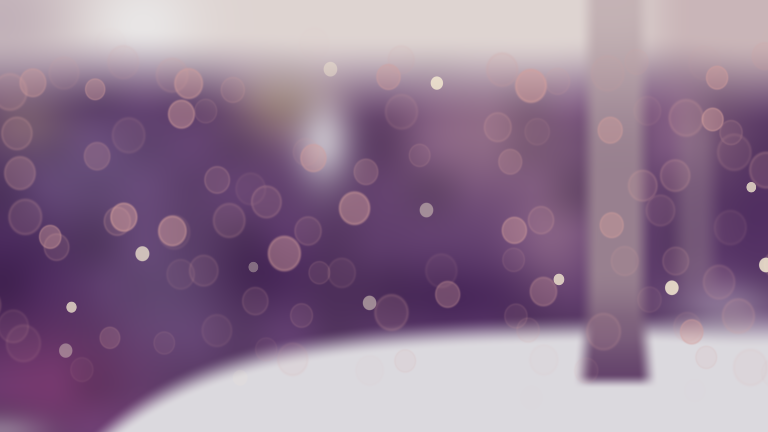
Reproduce this background procedurally as a WebGL 2 fragment shader.

```glsl
#version 300 es
precision highp float;
// A blurred winter garden: pale sky, purple foliage, a soft snow bank and a
// tree trunk, covered with drifting out-of-focus lights. Broad Gaussian glows
// paint the scene; hashed, jittered grids scatter the lights.
uniform vec2 u_resolution;
out vec4 fragColor;

const vec3 SNOW = vec3(0.86, 0.85, 0.87);
const vec3 CREAM = vec3(0.87, 0.83, 0.82);
const vec3 VIOLET = vec3(0.37, 0.24, 0.42);
const vec3 NIGHT = vec3(0.23, 0.11, 0.30);
const vec3 SLATE = vec3(0.41, 0.32, 0.49);
const vec3 MAUVE = vec3(0.58, 0.44, 0.53);
const vec3 MAGENTA = vec3(0.46, 0.21, 0.41);
const vec3 OCHRE = vec3(0.66, 0.56, 0.50);
const vec3 BARK = vec3(0.61, 0.52, 0.57);
const vec3 PEACH = vec3(0.83, 0.62, 0.61);
const vec3 SPARK = vec3(0.97, 0.93, 0.83);

vec3 hash3(vec2 p) {
  vec3 q = fract(p.xyx * vec3(0.1031, 0.1030, 0.0973));
  q += dot(q, q.yxz + 33.33);
  return fract((q.xxy + q.yzz) * q.zyx);
}

float noise(vec2 p) {
  vec2 i = floor(p), f = fract(p);
  f = f * f * (3.0 - 2.0 * f);
  float low = mix(hash3(i).x, hash3(i + vec2(1, 0)).x, f.x);
  float high = mix(hash3(i + vec2(0, 1)).x, hash3(i + vec2(1, 1)).x, f.x);
  return mix(low, high, f.y);
}

// Elliptical Gaussian falloff, one at its centre.
float glow(vec2 p, vec2 center, vec2 size) {
  vec2 d = (p - center) / size;
  return exp(-dot(d, d));
}

// Vertical band with soft sides.
float band(float x, float center, float halfWidth, float blur) {
  return 1.0 - smoothstep(halfWidth - blur, halfWidth + blur, abs(x - center));
}

vec3 foliage(vec2 p) {
  vec3 c = VIOLET;
  c = mix(c, NIGHT, 0.85 * glow(p, vec2(0.02, 0.38), vec2(0.22, 0.26)));
  c = mix(c, SLATE, 0.75 * glow(p, vec2(0.20, 0.60), vec2(0.22, 0.15)));
  c = mix(c, SLATE, 0.65 * glow(p, vec2(0.38, 0.33), vec2(0.16, 0.17)));
  c = mix(c, NIGHT, 0.65 * glow(p, vec2(0.62, 0.37), vec2(0.13, 0.10)));
  c = mix(c, NIGHT, 0.70 * glow(p, vec2(1.08, 0.31), vec2(0.28, 0.09)));
  c = mix(c, NIGHT, 0.55 * glow(p, vec2(0.89, 0.68), vec2(0.10, 0.10)));
  c = mix(c, MAUVE, 0.85 * glow(p, vec2(1.13, 0.70), vec2(0.24, 0.16)));
  c = mix(c, MAUVE, 0.55 * glow(p, vec2(1.28, 0.47), vec2(0.10, 0.15)));
  c = mix(c, NIGHT, 0.55 * glow(p, vec2(1.76, 0.52), vec2(0.13, 0.22)));
  c = mix(c, MAUVE, 0.55 * glow(p, vec2(1.60, 0.72), vec2(0.14, 0.14)));
  c = mix(c, MAGENTA, 0.75 * glow(p, vec2(0.12, 0.11), vec2(0.20, 0.14)));
  c = mix(c, OCHRE, 0.40 * glow(p, vec2(0.06, 0.72), vec2(0.10, 0.08)));
  c = mix(c, OCHRE, 0.80 * glow(p, vec2(0.66, 0.77), vec2(0.12, 0.10)));
  c = mix(c, SNOW, 0.75 * glow(p, vec2(0.75, 0.67), vec2(0.065, 0.10)));
  return c * (0.90 + 0.20 * noise(p * 9.0));
}

vec3 sky(vec2 p) {
  vec3 c = mix(CREAM, vec3(0.73, 0.66, 0.70), 0.8 * glow(p, vec2(0.0, 0.95), vec2(0.20, 0.20)));
  c = mix(c, vec3(0.79, 0.71, 0.72), smoothstep(1.42, 1.60, p.x));
  return mix(c, vec3(0.91, 0.90, 0.90), glow(p, vec2(0.33, 0.94), vec2(0.13, 0.12)));
}

vec3 scene(vec2 p) {
  float skyLine = 0.845 + 0.03 * (noise(vec2(p.x * 4.0, 3.0)) - 0.5);
  vec3 c = mix(foliage(p), sky(p), smoothstep(skyLine - 0.13, skyLine + 0.08, p.y));
  // Faint distant trunk
  float farSpan = smoothstep(0.27, 0.40, p.y) * (1.0 - smoothstep(0.65, 0.85, p.y));
  c = mix(c, BARK, 0.40 * farSpan * band(p.x, 1.61, 0.04, 0.03));
  // Snow bank, rising from the lower left
  float bank = 0.245 * (1.0 - exp(-3.4 * (p.x - 0.25)));
  float blur = mix(0.035, 0.05, smoothstep(1.45, 1.75, p.x));
  c = mix(c, SNOW, 1.0 - smoothstep(bank - blur, bank + blur, p.y));
  c = mix(c, SNOW, 0.35 * glow(p, vec2(1.68, 0.29), vec2(0.12, 0.06)));
  c = mix(c, SNOW, 0.40 * glow(p, vec2(0.0, 0.0), vec2(0.10, 0.04)));
  // Near trunk, darker and wider toward its foot
  float foot = 1.0 - smoothstep(0.10, 0.38, p.y);
  vec3 bark = mix(BARK, vec3(0.35, 0.21, 0.38), foot);
  bark = mix(bark, vec3(0.76, 0.69, 0.70), smoothstep(0.60, 1.0, p.y));
  float trunk = band(p.x, 1.425, 0.064 + 0.012 * foot * foot, 0.024);
  return mix(c, bark, 0.93 * trunk * smoothstep(0.10, 0.135, p.y));
}

// Lens discs on a jittered grid: x is the filled disc, y is its bright rim.
vec2 lights(vec2 p, float cell, float radius, float density, float seed) {
  vec2 sum = vec2(0.0), home = floor(p / cell);
  for (int k = 0; k < 9; k++) {
    vec2 id = home + vec2(k % 3 - 1, k / 3 - 1);
    vec3 place = hash3(id + seed), look = hash3(id + seed + 57.0);
    vec2 center = (id + 0.1 + 0.8 * place.xy) * cell;
    float size = radius * mix(0.7, 1.15, look.x);
    float d = length((p - center) * vec2(1.04, 0.97)) / size;
    float zone = smoothstep(0.06, 0.26, center.y) * (1.0 - smoothstep(0.80, 0.92, center.y));
    float power = step(place.z, density) * zone * mix(0.35, 1.0, look.y);
    float rim = (d - 0.92) / 0.09;
    sum += power * vec2(1.0 - smoothstep(0.86, 1.06, d), exp(-rim * rim));
  }
  return min(sum, 1.0);
}

void main() {
  vec2 p = gl_FragCoord.xy / u_resolution.y;
  vec3 color = scene(p);
  // Faint rings, peach discs, then small bright sparks
  vec2 faint = lights(p, 0.11, 0.038, 0.60, 11.0);
  vec2 warm = lights(p, 0.19, 0.036, 0.50, 29.0);
  vec2 spark = lights(p, 0.23, 0.017, 0.35, 83.0);
  color = mix(color, PEACH, 0.16 * faint.x + 0.14 * faint.y);
  color = mix(color, PEACH, 0.50 * warm.x + 0.20 * warm.y);
  color = mix(color, SPARK, 0.85 * spark.x);
  fragColor = vec4(color, 1.0);
}
```
